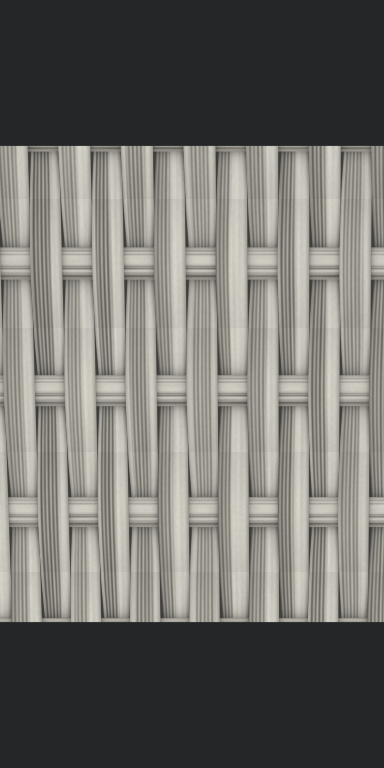
Write a WebGL 1 fragment shader that draws this texture.

```glsl
precision highp float;
uniform vec2 u_resolution;

const float PI = 3.14159265;
const vec3 BACKDROP = vec3(0.141, 0.149, 0.153);
const vec3 CREAM = vec3(0.83, 0.82, 0.78);
const vec3 GROOVE = vec3(0.40, 0.39, 0.365);
const vec3 GAP = vec3(0.25, 0.245, 0.23);

const float STRAND_PITCH = 0.0805;
const float ROW_PITCH = 0.324;
const float ROW_TOP = 1.646;
const float BAND_HALF = 0.125; // in row pitches
const vec2 WEAVE_SPAN = vec2(0.380, 1.620);

float hash(vec2 p) {
  vec3 q = fract(p.xyx * vec3(0.1031, 0.1030, 0.0973));
  q += dot(q, q.yzx + 33.33);
  return fract((q.x + q.y) * q.z);
}

float noise(vec2 p) {
  vec2 i = floor(p), f = fract(p);
  f = f * f * (3.0 - 2.0 * f);
  return mix(mix(hash(i), hash(i + vec2(1.0, 0.0)), f.x),
             mix(hash(i + vec2(0.0, 1.0)), hash(i + 1.0), f.x), f.y);
}

// 1 inside the half width, 0 outside
float cover(float x, float halfWidth, float soft) {
  return 1.0 - smoothstep(-soft, soft, abs(x) - halfWidth);
}

float window(float x, float lo, float hi) {
  return smoothstep(lo - 0.05, lo + 0.05, x) * (1.0 - smoothstep(hi - 0.09, hi + 0.09, x));
}

// Fine grooves, "lines" of them across the full width
float grooves(float x, float lines) {
  return 0.5 + 0.5 * cos(2.0 * PI * x * lines);
}

// Ribbon surface: grooved tone, long streaks and rounded edges
vec3 ribbon(float across, float along, float tone, float seed) {
  float streak = noise(vec2(across * 9.0 + seed * 17.0, along * 2.5)) - 0.5;
  float grain = noise(vec2(across * 20.0 + seed * 5.0, along * 45.0)) - 0.5;
  vec3 col = mix(CREAM, GROOVE, clamp(tone + 0.10 * streak, 0.0, 1.0));
  float edge = abs(2.0 * across - 1.0);
  return col * (1.0 + 0.03 * grain) * (1.0 - 0.24 * pow(edge, 5.0));
}

// Upright strand with a grooved side that differs per strand
vec3 strand(float across, float along, float id) {
  float pick = hash(vec2(id + 40.0, 3.0));
  float drift = 0.10 * (noise(vec2(id + 40.0, along * 0.8)) - 0.5);
  float lo = 0.02 + 0.20 * pick * pick + drift;
  float hi = lo + 0.42 + 0.22 * hash(vec2(id + 40.0, 8.0));
  float depth = 0.62 + 0.30 * hash(vec2(id + 40.0, 15.0));
  float lines = grooves(across, 8.0);
  float tone = depth * window(across, lo, hi) * (0.42 + 0.58 * lines);
  tone += 0.09 * grooves(across + 0.04, 5.0);
  return ribbon(across, along, tone, id + 40.0);
}

// Level band: pale upper part, two dark grooved runs below
vec3 band(float across, float along, float row) {
  float tone = 0.30 * window(across, 0.72, 0.95) * grooves(across, 9.0);
  tone += 0.75 * window(across, 0.31, 0.43) * (0.6 + 0.4 * grooves(across, 12.0));
  tone += 0.80 * window(across, 0.04, 0.20) * (0.6 + 0.4 * grooves(across, 9.0));
  tone *= 0.75 + 0.4 * noise(vec2(along * 0.7, row * 7.0));
  return ribbon(across, along * 0.5, tone + 0.07, row + 90.0);
}

vec3 weave(vec2 p, float pixel) {
  // Rows spread slightly toward the middle; strands converge downward
  float t = (ROW_TOP - p.y) / ROW_PITCH;
  float swell = sin(PI * t / 4.0);
  t -= 0.048 * swell * swell;
  float fan = 1.0 - 0.0437 * (1.323 - p.y);
  float u = (p.x - 0.766) / (STRAND_PITCH * fan);
  float soft = pixel / STRAND_PITCH;

  // Neighbouring strands alternate over and under
  float id = floor(u + 0.5);
  float other = id + (u < id ? -1.0 : 1.0);
  float height = cos(PI * (t - 1.0 + id));
  float frontId = height > 0.0 ? id : other;
  float backId = height > 0.0 ? other : id;
  float lift = abs(height);

  float frontHalf = 0.49 + 0.025 * lift;
  float backHalf = 0.49 - 0.065 * lift * lift;
  float frontX = u - frontId + 0.025 * lift;
  float backX = u - backId - 0.025 * lift;
  float fromFront = max(abs(frontX) - frontHalf, 0.0);
  float sideShade = exp(-fromFront * 11.0);

  float row = floor(t + 0.5);
  float level = row - t;
  float fromBand = max(abs(level) - BAND_HALF, 0.0);

  // Under strand, shaded beside the upper one and next to the band
  vec3 back = strand(backX / (2.0 * backHalf) + 0.5, t, backId);
  back *= 1.0 - 0.34 * lift * sideShade;
  back *= 1.0 - 0.28 * exp(-fromBand * 22.0);
  vec3 col = mix(GAP, back, cover(backX, backHalf, soft));

  // Band over the under strand
  vec3 level3 = band(level / (2.0 * BAND_HALF) + 0.5, u, row);
  level3 *= 1.0 - 0.30 * sideShade;
  col = mix(col, level3, cover(level, BAND_HALF, pixel / ROW_PITCH));

  // Upper strand
  vec3 front = strand(frontX / (2.0 * frontHalf) + 0.5, t, frontId);
  front *= 0.96 + 0.05 * lift;
  return mix(col, front, cover(frontX, frontHalf, soft));
}

void main() {
  vec2 p = gl_FragCoord.xy / u_resolution * vec2(1.0, 2.0);
  float pixel = 0.7 / u_resolution.x;
  float middle = 0.5 * (WEAVE_SPAN.x + WEAVE_SPAN.y);
  float inside = cover(p.y - middle, 0.5 * (WEAVE_SPAN.y - WEAVE_SPAN.x), pixel);
  gl_FragColor = vec4(mix(BACKDROP, weave(p, pixel), inside), 1.0);
}
```
